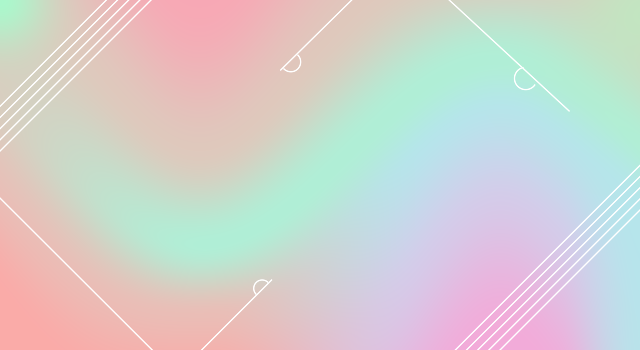
This background is drawn by a Shadertoy shader. Its source:

```glsl
// Pastel gradient flowing around an S-shaped mint ridge, with thin white line art.
// Colour ramps follow the distance to a cosine curve; soft glows tint the corners.
// Diagonal stripes, segments and open arcs are drawn from distance functions.

const float PI = 3.14159265;
const float STRIPE_GAP = 0.0319;
const float HALF_STROKE = 0.002;

const vec3 MINT     = vec3(0.69, 0.935, 0.84);
const vec3 SAND     = vec3(0.87, 0.79, 0.74);
const vec3 ROSE     = vec3(0.97, 0.66, 0.71);
const vec3 PEACH    = vec3(0.91, 0.75, 0.72);
const vec3 SALMON   = vec3(0.98, 0.67, 0.66);
const vec3 SKY      = vec3(0.71, 0.90, 0.92);
const vec3 LAVENDER = vec3(0.82, 0.81, 0.92);
const vec3 ORCHID   = vec3(0.95, 0.67, 0.85);
const vec3 LEAF     = vec3(0.75, 0.91, 0.76);

// Approximate signed distance to the ridge, positive above it
float ridgeDistance(vec2 p) {
    float frequency = PI / 0.86;
    float amplitude = 0.265;
    float phase = (p.x - 0.57) * frequency;
    float slope = amplitude * frequency * sin(phase);
    return (p.y - 0.565 + amplitude * cos(phase)) / sqrt(1.0 + slope * slope);
}

// Blend through two further colours as the distance grows
vec3 ramp(vec3 start, vec3 middle, vec3 end, float d, float reach, vec2 endRange) {
    vec3 c = mix(start, middle, smoothstep(0.0, reach, d));
    return mix(c, end, smoothstep(endRange.x, endRange.y, d));
}

float glow(vec2 p, vec2 center, float radius) {
    vec2 q = (p - center) / radius;
    return exp(-dot(q, q));
}

vec3 background(vec2 p) {
    float h = ridgeDistance(p);
    vec3 ridge = mix(SAND, MINT, smoothstep(-0.15, 0.6, p.x));

    // Warm side above, peach to orchid below
    vec3 above = ramp(ridge, SAND, ROSE, h, 0.27, vec2(0.22, 0.70));
    vec3 belowLeft = ramp(ridge, PEACH, SALMON, -h, 0.20, vec2(0.15, 0.40));
    vec3 belowRight = ramp(ridge, SKY, LAVENDER, -h, 0.15, vec2(0.10, 0.40));
    belowRight = mix(belowRight, ORCHID, smoothstep(0.30, 0.80, -h));
    belowRight = mix(belowRight, SKY, 0.9 * smoothstep(1.60, 1.84, p.x) * smoothstep(0.0, 0.2, -h));
    vec3 below = mix(belowLeft, belowRight, smoothstep(0.6, 1.2, p.x));
    vec3 color = h > 0.0 ? above : below;

    // Corner glows
    color = mix(color, vec3(0.67, 0.97, 0.80), glow(p, vec2(0.0, 1.0), 0.14));
    return mix(color, LEAF, 0.9 * glow(p, vec2(1.84, 0.96), 0.22));
}

// Five parallel rising diagonals, starting at the given offset
float stripesDistance(vec2 p, float first) {
    float s = p.x - p.y + 1.0 - first;
    float index = clamp(floor(s / STRIPE_GAP + 0.5), 0.0, 4.0);
    return abs(s - index * STRIPE_GAP) / sqrt(2.0);
}

float segmentDistance(vec2 p, vec2 a, vec2 b) {
    vec2 ab = b - a;
    float t = clamp(dot(p - a, ab) / dot(ab, ab), 0.0, 1.0);
    return length(p - a - t * ab);
}

// Arc centred on a facing angle, spanning halfSpan to each side
float arcDistance(vec2 p, vec2 center, float radius, float facing, float halfSpan) {
    vec2 q = p - center;
    vec2 axis = vec2(cos(facing), sin(facing));
    vec2 local = vec2(dot(q, axis), abs(q.y * axis.x - q.x * axis.y));
    vec2 tip = vec2(cos(halfSpan), sin(halfSpan));
    bool inside = atan(local.y, local.x) < halfSpan;
    return inside ? abs(length(q) - radius) : length(local - radius * tip);
}

float lineArtDistance(vec2 p) {
    float d = min(stripesDistance(p, 0.304), stripesDistance(p, 2.301));

    // Long strokes
    d = min(d, segmentDistance(p, vec2(1.010, 1.005), vec2(0.802, 0.800)));
    d = min(d, segmentDistance(p, vec2(1.278, 1.005), vec2(1.626, 0.683)));
    d = min(d, segmentDistance(p, vec2(-0.010, 0.444), vec2(0.445, -0.010)));
    d = min(d, segmentDistance(p, vec2(0.571, -0.005), vec2(0.776, 0.200)));

    // Small arcs resting on the strokes
    d = min(d, arcDistance(p, vec2(0.831, 0.823), 0.028, -0.25 * PI, 0.5 * PI));
    d = min(d, arcDistance(p, vec2(1.502, 0.776), 0.032, -0.81 * PI, 0.61 * PI));
    return min(d, arcDistance(p, vec2(0.749, 0.176), 0.024, 0.75 * PI, 0.5 * PI));
}

void mainImage(out vec4 fragColor, in vec2 fragCoord) {
    vec2 p = fragCoord / iResolution.y;
    float pixel = 1.0 / iResolution.y;
    float d = lineArtDistance(p) - HALF_STROKE;
    float stroke = 1.0 - smoothstep(-0.5 * pixel, 0.5 * pixel, d);
    fragColor = vec4(mix(background(p), vec3(1.0), stroke), 1.0);
}
```
